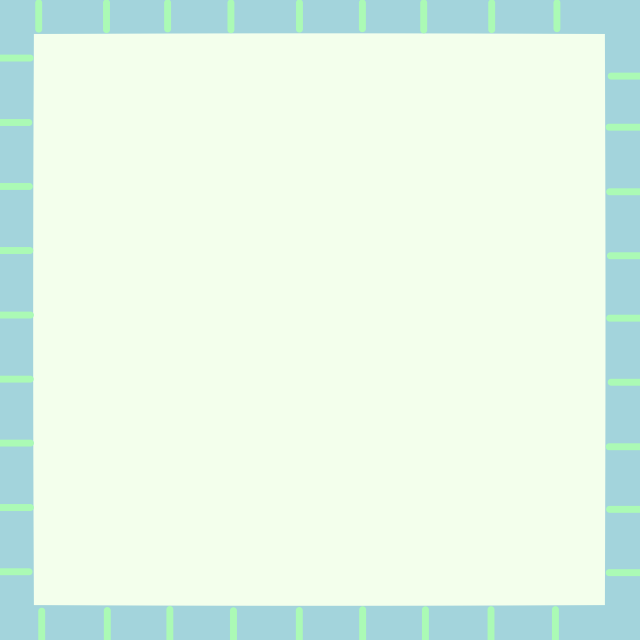
This background is drawn by a Shadertoy shader. Its source:

```glsl
const vec3 PANEL_COLOR = vec3(0.951, 0.999, 0.927);
const vec3 BORDER_COLOR = vec3(0.640, 0.831, 0.862);
const vec3 TICK_COLOR = vec3(0.671, 0.980, 0.710);
const int TICK_COUNT = 9;

float hash(float n) {
    return fract(sin(n * 127.1) * 43758.5453);
}

float coverage(float dist, float pixel) {
    return 1.0 - smoothstep(-0.6 * pixel, 0.6 * pixel, dist);
}

float boxDistance(vec2 p, vec2 halfSize) {
    vec2 q = abs(p) - halfSize;
    return length(max(q, 0.0)) + min(max(q.x, q.y), 0.0);
}

// Vertical stroke with round caps, from height low to height high
float strokeDistance(vec2 p, float low, float high, float radius) {
    return length(vec2(p.x, p.y - clamp(p.y, low, high))) - radius;
}

// Panel whose sides bulge slightly towards their middles
float panelDistance(vec2 p, vec2 center, vec2 halfSize, float bulge) {
    vec2 q = p - center;
    vec2 along = q / halfSize;
    return boxDistance(q, halfSize + bulge * (1.0 - along.yx * along.yx));
}

// Row of ticks: p.x runs along the side, p.y is the depth from the canvas edge
float tickRow(vec2 p, float first, float spacing, float wobble,
              float firstShift, float outerEnd, float seed) {
    float nearest = 1.0;
    for (int i = 0; i < TICK_COUNT; i++) {
        float n = float(i);
        float place = first + n * spacing + wobble * cos(1.904 * (n - 1.0));
        if (i == 0) place += firstShift;
        float innerEnd = 0.0465 + 0.004 * (hash(n + seed) - 0.5);
        float d = strokeDistance(p - vec2(place, 0.0), outerEnd, innerEnd, 0.0054);
        nearest = min(nearest, d);
    }
    return nearest;
}

void mainImage(out vec4 fragColor, in vec2 fragCoord) {
    vec2 uv = fragCoord / iResolution.xy;
    vec2 flipped = 1.0 - uv;
    float pixel = 1.0 / min(iResolution.x, iResolution.y);

    // Border and panel
    float panel = panelDistance(uv, vec2(0.4990, 0.5007), vec2(0.4461, 0.4462), 0.0010);
    vec3 color = mix(BORDER_COLOR, PANEL_COLOR, coverage(panel, pixel));

    // Ticks on the top, bottom, left and right sides
    float top = tickRow(vec2(uv.x, flipped.y), 0.0618, 0.1007, 0.0039, 0.0, 0.0045, 1.0);
    float bottom = tickRow(uv, 0.0658, 0.1001, 0.0017, 0.0, -0.02, 21.0);
    float left = tickRow(vec2(flipped.y, uv.x), 0.0908, 0.1003, 0.0003, 0.0, -0.02, 41.0);
    float right = tickRow(flipped.yx, 0.1005, 0.0994, -0.0012, 0.0180, -0.02, 61.0);
    float ticks = min(min(top, bottom), min(left, right));
    color = mix(color, TICK_COLOR, coverage(ticks, pixel));

    fragColor = vec4(color, 1.0);
}
```
